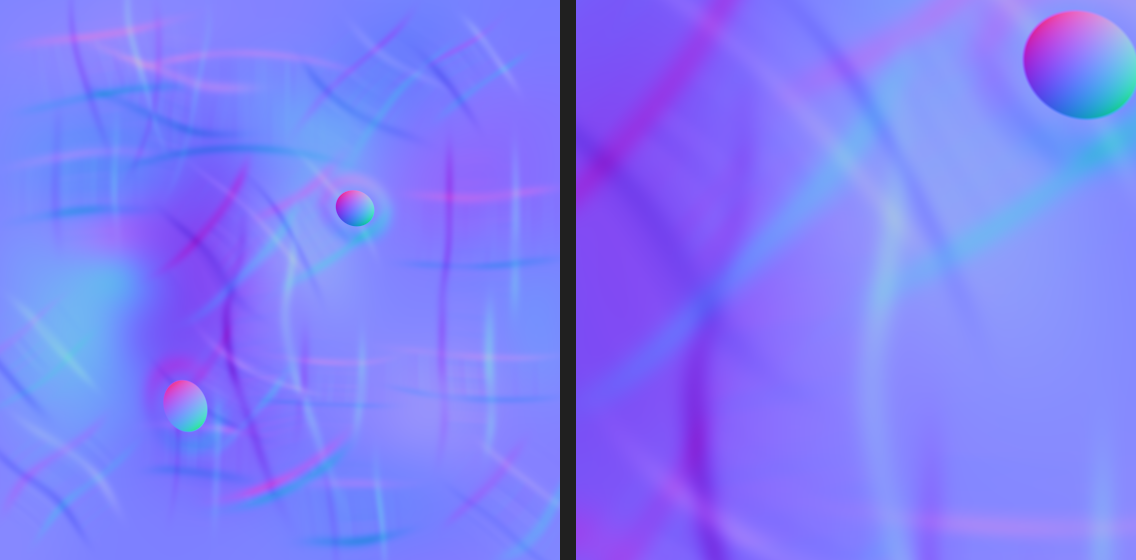
Left, the full canvas; right, a detail of the centre.
This texture map is drawn by a WebGL 1 fragment shader. Its source:

```glsl
precision highp float;
// Draws a tangent-space normal map: soft swells, crossed embossed strips and two smooth domes.

uniform vec2 u_resolution;

#define PATCH_GRID 4.0
#define PATCH_COUNT 16
#define PATCH_JITTER 0.14
#define EDGE_WIDTH 0.0075
#define EDGE_TILT 0.30
#define RIB_TILT 0.07
#define RIB_DENSITY 95.0
#define WARP 0.05
#define SWELL_NOISE 0.16
#define HALO_TILT 0.20

float hash(vec2 p) {
  vec3 q = fract(vec3(p.xyx) * 0.1031);
  q += dot(q, q.yzx + 33.33);
  return fract((q.x + q.y) * q.z);
}

float noise(vec2 p) {
  vec2 i = floor(p), f = fract(p);
  f = f * f * f * (f * (f * 6.0 - 15.0) + 10.0);
  return mix(mix(hash(i), hash(i + vec2(1, 0)), f.x),
             mix(hash(i + vec2(0, 1)), hash(i + vec2(1, 1)), f.x), f.y) - 0.5;
}

vec2 noise2(vec2 p) {
  return vec2(noise(p), noise(p + 37.0));
}

// Broad area leaning by a given tilt
vec2 swell(vec2 p, vec2 center, vec2 radius, vec2 tilt) {
  vec2 q = (p - center) / radius;
  return tilt * exp(-dot(q, q));
}

float pulse(float d, float width) {
  return exp(-d * d / (width * width));
}

// Raised curved band: red leans up, green leans right
vec2 strip(vec2 p, vec2 center, float angle, vec2 halfSize, float bend, float strength) {
  vec2 along = vec2(cos(angle), sin(angle));
  vec2 across = vec2(-along.y, along.x);
  vec2 d = p - center;
  vec2 q = vec2(dot(d, along), dot(d, across));
  q.y += bend * q.x * q.x;
  float t = q.x / halfSize.x;
  float fade = exp(-t * t * t * t);
  float width = EDGE_WIDTH * (0.75 + 0.5 * strength);
  float edges = pulse(q.y - halfSize.y, width) - pulse(q.y + halfSize.y, width);
  float wear = 0.85 + 0.9 * noise(q * 14.0 + center * 50.0);
  float inside = 1.0 - smoothstep(0.7, 1.1, abs(q.y) / halfSize.y);
  float ribs = noise(vec2(q.x * RIB_DENSITY, q.y * 9.0) + center * 70.0);
  return fade * (across.yx * edges * wear * EDGE_TILT * strength
               + along.yx * ribs * inside * RIB_TILT);
}

// Dome with a faint surrounding slope; the axes steer red and green
vec2 dome(vec2 tilt, vec2 p, vec2 center, vec2 radius, float angle,
          vec2 redAxis, vec2 greenAxis, vec2 lean) {
  vec2 d = p - center;
  float c = cos(angle), s = sin(angle);
  float r = length(vec2(c * d.x + s * d.y, c * d.y - s * d.x) / radius);
  vec2 q = d / radius;
  vec2 slope = vec2(dot(q, redAxis), dot(q, greenAxis));
  tilt += slope * HALO_TILT * exp(-5.0 * (r - 1.5) * (r - 1.5));
  return mix(tilt, slope * 0.88 + lean, 1.0 - smoothstep(0.94, 1.02, r));
}

vec2 swells(vec2 p) {
  vec2 t = SWELL_NOISE * noise2(p * 4.0 + 5.0);
  // Violet valley
  t += swell(p, vec2(0.38, 0.55), vec2(0.12, 0.21), vec2(0.0, -0.46));
  t += swell(p, vec2(0.27, 0.39), vec2(0.10, 0.15), vec2(-0.04, -0.26));
  t += swell(p, vec2(0.38, 0.20), vec2(0.17, 0.11), vec2(0.02, -0.19));
  t += swell(p, vec2(0.82, 0.68), vec2(0.14, 0.13), vec2(0.10, -0.22));
  // Cyan and pale slopes
  t += swell(p, vec2(0.12, 0.39), vec2(0.12, 0.20), vec2(-0.12, 0.42));
  t += swell(p, vec2(0.22, 0.51), vec2(0.08, 0.06), vec2(-0.16, 0.28));
  t += swell(p, vec2(0.58, 0.76), vec2(0.17, 0.12), vec2(-0.06, 0.27));
  t += swell(p, vec2(0.54, 0.55), vec2(0.11, 0.16), vec2(0.10, 0.30));
  t += swell(p, vec2(0.75, 0.28), vec2(0.12, 0.12), vec2(0.14, 0.21));
  t += swell(p, vec2(0.97, 0.43), vec2(0.10, 0.17), vec2(-0.10, 0.20));
  // Blue hollows and rosy rises
  t += swell(p, vec2(0.71, 0.84), vec2(0.12, 0.14), vec2(-0.20, -0.14));
  t += swell(p, vec2(0.68, 0.10), vec2(0.17, 0.10), vec2(-0.20, 0.06));
  t += swell(p, vec2(0.17, 0.74), vec2(0.14, 0.10), vec2(-0.22, 0.12));
  t += swell(p, vec2(0.20, 0.60), vec2(0.10, 0.05), vec2(0.30, -0.18));
  return t + swell(p, vec2(0.15, 0.92), vec2(0.22, 0.14), vec2(0.13, 0.03));
}

void main() {
  vec2 p = gl_FragCoord.xy / u_resolution;
  vec2 w = p + WARP * noise2(p * 5.0);
  vec2 tilt = swells(p + WARP * noise2(p * 7.0 + 11.0));

  // Scattered patches, each two strips crossing at right angles
  for (int i = 0; i < PATCH_COUNT; i++) {
    float k = float(i);
    vec2 cell = vec2(mod(k, PATCH_GRID), floor(k / PATCH_GRID));
    vec2 jitter = vec2(hash(cell + 3.1), hash(cell + 8.7)) - 0.5;
    vec2 center = (cell + 0.5) / PATCH_GRID + PATCH_JITTER * jitter;
    float angle = 0.8 * step(0.45, hash(cell + 15.3)) + 0.4 * jitter.x;
    vec2 size = vec2(0.09 + 0.05 * hash(cell + 21.9), 0.035 + 0.03 * hash(cell + 27.4));
    float strength = 0.45 + 0.75 * hash(cell + 40.6);
    tilt += strip(w, center, angle, size, 2.0 * jitter.y, strength);
    tilt += strip(w, center, angle + 1.57, size, 2.0 * jitter.x, 1.3 - 0.6 * strength);
  }

  // Long arch, low crescent and upright wave
  tilt += strip(p, vec2(0.43, 0.82), 0.0, vec2(0.18, 0.085), 0.8, 0.9);
  tilt += strip(p, vec2(0.51, 0.135), 0.46, vec2(0.12, 0.010), -1.2, 1.4);
  tilt += strip(w, vec2(0.49, 0.34), 1.75, vec2(0.23, 0.050), 0.4, 1.1);

  tilt = dome(tilt, p, vec2(0.634, 0.628), vec2(0.036, 0.032), -0.5,
              vec2(-0.25, 0.95), vec2(0.90, -0.15), vec2(0.0));
  tilt = dome(tilt, p, vec2(0.331, 0.275), vec2(0.039, 0.048), 0.35,
              vec2(-0.25, 0.85), vec2(0.55, -0.55), vec2(0.12, 0.12));

  tilt *= min(1.0, 0.97 / max(length(tilt), 0.001));
  vec3 normal = vec3(tilt, sqrt(1.0 - dot(tilt, tilt)));
  gl_FragColor = vec4(normal * 0.5 + 0.5, 1.0);
}
```
